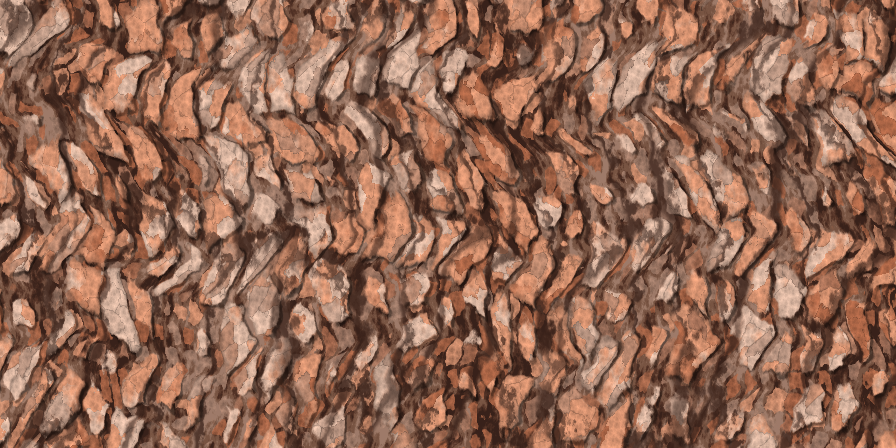
This texture is drawn by a Shadertoy shader. Its source:

```glsl
// Weathered pine bark: pale and orange plates flake off dark, fibrous layers.
// Cellular noise shapes the plates, flakes, fibres and fissures; layered sines
// wrinkle their outlines and set the broad vertical bands of tone.

const vec3 SHADOW = vec3(0.22, 0.13, 0.10);
const vec3 DARK   = vec3(0.33, 0.20, 0.15);
const vec3 BROWN  = vec3(0.47, 0.33, 0.26);
const vec3 GREY   = vec3(0.62, 0.48, 0.41);
const vec3 RUST   = vec3(0.66, 0.39, 0.27);
const vec3 ORANGE = vec3(0.82, 0.56, 0.43);
const vec3 PALE   = vec3(0.83, 0.69, 0.61);

vec2 hash2(vec2 c) {
    vec3 q = fract(c.xyx * vec3(0.1031, 0.1030, 0.0973));
    q += dot(q, q.yzx + 33.33);
    return fract((q.xx + q.yz) * q.zy);
}

// x: distance to nearest point, y: gap to the second, zw: random cell values
vec4 cells(vec2 p) {
    vec2 base = floor(p), id = base;
    float near = 9.0, next = 9.0;
    for (int j = -1; j <= 1; j++)
    for (int i = -1; i <= 1; i++) {
        vec2 cell = base + vec2(i, j);
        float d = length(cell + 0.1 + 0.8 * hash2(cell) - p);
        if (d < near) { next = near; near = d; id = cell; }
        else next = min(next, d);
    }
    return vec4(near, next - near, hash2(id + 71.0));
}

// Layered cellular noise, centred near zero
float roughness(vec2 p) {
    float sum = 0.0, weight = 0.5;
    for (int i = 0; i < 4; i++) {
        sum += weight * cells(p).x;
        p = mat2(0.96, 0.28, -0.28, 0.96) * p * 2.1 + 17.0;
        weight *= 0.5;
    }
    return sum / 0.4 - 1.0;
}

// Layered sines that bend straight cell borders
vec2 wrinkle(vec2 p) {
    float freq = 8.0;
    for (int i = 0; i < 5; i++) {
        p += 0.27 / freq * sin(p.yx * freq + vec2(1.3, 4.1) * float(i + 1));
        freq *= 1.9;
    }
    return p;
}

// Scattered plates: larger bareness leaves more open gaps between them
float plateMask(vec4 cell, float bareness, float rough) {
    float rim = 0.08 + bareness * cell.z * cell.z;
    return smoothstep(-0.05, 0.07, cell.y - rim + 0.16 * rough);
}

// Fibrous under-bark, from dark cracks to grey ridges
vec3 fibreColor(float fibre, float tone) {
    float level = fibre + 0.3 * tone;
    vec3 col = mix(SHADOW, DARK, smoothstep(-0.55, -0.2, level));
    col = mix(col, BROWN, smoothstep(-0.25, 0.02, level));
    return mix(col, GREY, smoothstep(0.08, 0.45, level));
}

// Freshly peeled rust, then orange, then weathered pale scales
vec3 scaleColor(float age) {
    vec3 col = mix(RUST, ORANGE, smoothstep(0.08, 0.28, age));
    return mix(col, PALE, smoothstep(0.48, 0.64, age));
}

void mainImage(out vec4 fragColor, in vec2 fragCoord) {
    vec2 p = fragCoord / iResolution.y;
    vec2 q = wrinkle(p);

    // Broad bands: positive is grey and weathered, negative dark and red
    float tone = 0.5 * sin(7.0 * p.x + 0.6 * sin(4.0 * p.y) + 3.2)
               + 0.4 * sin(15.0 * p.x + 0.8 * sin(5.0 * p.y + 2.0) + 0.7);
    float grain = roughness(p * vec2(62.0, 48.0));
    float fibre = roughness(q * vec2(30.0, 9.0) + 5.0);
    float rough = roughness(p * vec2(30.0, 20.0) + 40.0);

    // Under-bark
    vec3 col = fibreColor(fibre + 0.35 * grain, tone);

    // Small loose flakes in the gaps
    vec4 flake = cells(q * vec2(30.0, 19.0) + 0.25 * rough);
    float flakeMask = plateMask(flake, 0.75, rough);
    vec3 flakeTint = mix(RUST, GREY, smoothstep(0.3, 0.6, flake.w + 0.3 * tone));
    flakeTint = mix(flakeTint, ORANGE, smoothstep(0.82, 0.9, flake.w));
    col = mix(col, flakeTint * (1.0 + 0.28 * grain), 0.85 * flakeMask);

    // Long vertical fissures
    vec4 crack = cells(q * vec2(8.0, 1.8) + 0.12 * rough);
    float fissure = 1.0 - smoothstep(0.02, 0.14, crack.y + 0.1 * rough);
    col = mix(col, SHADOW, 0.75 * fissure);

    // Large plates and the shadow they cast down and to the right
    vec2 density = vec2(14.0, 8.0);
    vec4 plate = cells(q * density);
    vec4 caster = cells((q + vec2(-0.007, 0.008)) * density);
    float mask = plateMask(plate, 0.62, rough) * (1.0 - 0.6 * fissure);
    float shade = plateMask(caster, 0.62, rough);
    col *= 1.0 - 0.4 * shade * (1.0 - mask);

    // Thin scales layered over each plate
    vec4 scale = cells(q * vec2(27.0, 20.0) + 0.35 * rough + 90.0);
    float age = 0.5 * scale.z + 0.5 * plate.w + 0.14 * tone + 0.12 * rough;
    vec3 plateTint = scaleColor(age);
    plateTint = mix(plateTint, GREY, 0.6 * smoothstep(0.7, 0.95, scale.w + 0.15 * tone));
    float seam = 1.0 - smoothstep(0.0, 0.12, scale.y);
    plateTint *= 1.0 - 0.2 * seam * step(0.35, scale.w);
    plateTint *= 1.0 + 0.22 * grain;
    plateTint *= mix(0.82, 1.04, smoothstep(0.05, 0.3, plate.y));
    col = mix(col, plateTint, mask);

    fragColor = vec4(clamp(col, 0.0, 1.0), 1.0);
}
```
